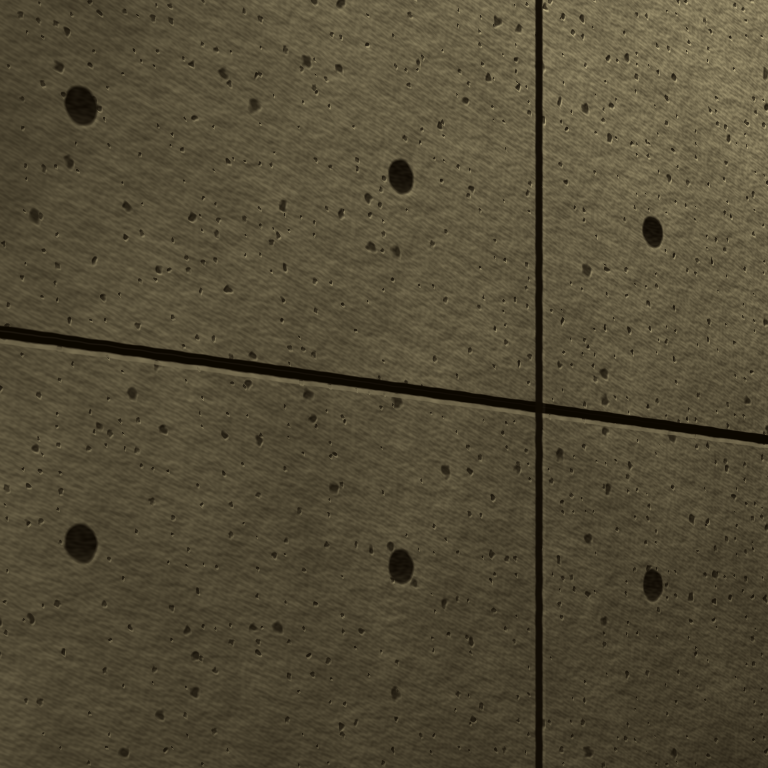
This texture is drawn by a WebGL 2 fragment shader. Its source:

```glsl
#version 300 es
precision highp float;
// Raking light over pitted concrete panels with seams and tie holes, in perspective.
uniform vec2 u_resolution;
out vec4 fragColor;

vec2 hash2(vec2 p) {
  vec3 q = fract(p.xyx * vec3(0.1031, 0.1030, 0.0973));
  q += dot(q, q.yzx + 33.33);
  return fract((q.xx + q.yz) * q.zy);
}

float corner(vec2 cell, vec2 offset) {
  float angle = 6.2832 * hash2(cell).x;
  return dot(vec2(cos(angle), sin(angle)), offset);
}

float gradientNoise(vec2 p) {
  vec2 i = floor(p), f = p - i;
  vec2 w = f * f * f * (f * (f * 6.0 - 15.0) + 10.0);
  vec2 x = vec2(1.0, 0.0);
  return mix(mix(corner(i, f), corner(i + x, f - x), w.x),
             mix(corner(i + x.yx, f - x.yx), corner(i + 1.0, f - 1.0), w.x), w.y);
}

// Canvas to wall: x counts tie-hole columns, y is height above the level seam.
vec2 toWall(vec2 uv) {
  return vec2((uv.x - 0.1055) / (0.487 - 0.135 * uv.x),
              (uv.y - 0.568 + 0.1406 * uv.x) / (1.0 - 0.2513 * uv.x));
}

// Sparse irregular pits, at most one per grid cell.
float pits(vec2 p, float density, float chance) {
  vec2 q = p * density;
  vec2 cell = floor(q);
  vec2 rnd = hash2(cell + density), size = hash2(cell + 71.3);
  vec2 d = fract(q) - mix(vec2(0.3), vec2(0.7), rnd);
  d += 0.12 * vec2(gradientNoise(q * 4.0), gradientNoise(q * 4.0 + 19.0));
  float radius = mix(0.09, 0.25, size.x * size.x);
  float present = step(size.y, chance);
  return present * (1.0 - smoothstep(radius * 0.35, radius, length(d * vec2(1.0, 0.8))));
}

float pitDepth(vec2 p) {
  return max(pits(p, 23.0, 0.24), 0.75 * pits(p + 3.7, 47.0, 0.22));
}

// Relief of the cast surface: layered grain minus the pits.
float relief(vec2 uv) {
  vec2 p = toWall(uv) * vec2(0.47, 1.0);
  vec2 g = p + vec2(0.0, 0.35 * p.x);
  float h = 0.0;
  float amplitude = 0.55, frequency = 42.0;
  for (int k = 0; k < 3; k++) {
    h += amplitude * gradientNoise(g * vec2(0.8, 1.15) * frequency + float(k) * 17.0);
    amplitude *= 0.62;
    frequency *= 2.1;
  }
  return h - 0.5 * pitDepth(p);
}

void main() {
  vec2 uv = gl_FragCoord.xy / u_resolution;
  vec2 wall = toWall(uv);
  vec2 p = wall * vec2(0.47, 1.0);

  // Broad falloff: bright upper right, dim lower right and upper left corner.
  float tone = 0.61 + 0.2 * (uv.y - 0.4) + 0.3 * uv.x * (uv.y - 0.45);
  tone += 0.16 * exp(-8.0 * dot(uv - 1.0, uv - 1.0));
  tone -= 0.2 * exp(-9.0 * dot(uv - vec2(0.0, 1.0), uv - vec2(0.0, 1.0)));
  tone += 0.09 * gradientNoise(p * 5.0) + 0.07 * gradientNoise(p * 17.0);

  // Grain lit from above and slightly left.
  vec2 towardLight = vec2(-0.0011, 0.0024);
  float slope = relief(uv) - relief(uv + towardLight);
  tone *= 1.0 + 1.15 * clamp(slope, -0.5, 0.5);
  tone *= 1.0 - 0.62 * pitDepth(p);

  // Tie holes, one per column in two rows, with a lit lower rim.
  vec2 hole = vec2(fract(wall.x + 0.5) - 0.5, mod(wall.y + 0.2675 + 0.2925, 0.585) - 0.2925);
  hole /= vec2(0.047, 0.0272);
  float wobble = 0.1 * gradientNoise(p * 55.0);
  float r = length(hole) + wobble;
  float rim = smoothstep(0.9, 1.05, r) * (1.0 - smoothstep(1.05, 1.28, r));
  tone += 0.2 * rim * smoothstep(0.1, 1.0, dot(hole, vec2(0.35, -0.9)));
  float inside = 0.03 + 0.1 * smoothstep(0.0, 0.8, -hole.y) + 0.12 * gradientNoise(p * vec2(90.0, 220.0));
  tone = mix(inside, tone, smoothstep(0.82, 1.06, r));

  // Level seam: dark double groove above a bright lip.
  float v = wall.y + 0.0012 * gradientNoise(p * 45.0);
  float lip = 1.0 - smoothstep(0.0015, 0.0042, abs(v + 0.0122));
  tone = mix(tone, 0.92 + 0.25 * gradientNoise(p * 60.0), 0.75 * lip);
  float groove = 1.0 - smoothstep(0.0065, 0.0095, abs(v));
  float ridge = 0.13 * (1.0 - smoothstep(0.0, 0.002, abs(v - 0.0015))) * (1.0 - uv.x);
  tone = mix(tone, ridge - 0.06, groove);

  // Upright seam: narrow groove with a faint right edge.
  float u = uv.x - 0.7018 + 0.001 * gradientNoise(vec2(7.0, uv.y * 55.0));
  tone += 0.09 * (1.0 - smoothstep(0.001, 0.003, abs(u - 0.0065)));
  float upright = 1.0 - smoothstep(0.0028, 0.0062, abs(u));
  tone = mix(tone, -0.02, 0.97 * upright);

  vec3 shadow = vec3(0.07, 0.05, 0.02);
  vec3 litConcrete = vec3(0.49, 0.45, 0.335);
  fragColor = vec4(clamp(mix(shadow, litConcrete, tone), 0.0, 1.0), 1.0);
}
```
